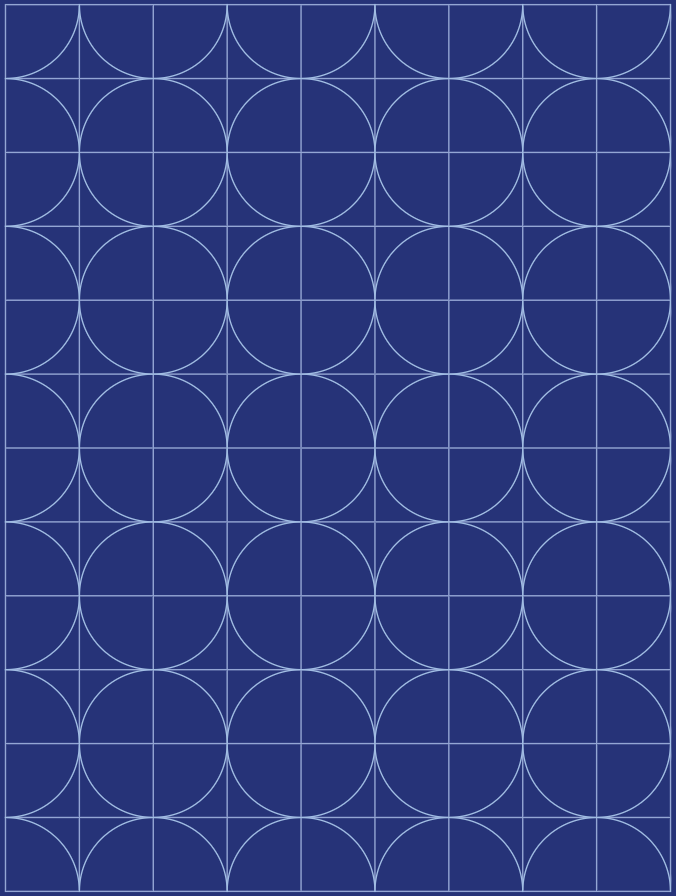
This pattern is drawn by a Shadertoy shader. Its source:

```glsl
// Fine pale lines on deep blue: a framed grid of 9 by 12 square cells,
// overlaid with touching circles centred on every second grid crossing.
// Folded distances give each line; exact pixel coverage smooths it.

// Share of a pixel covered by a line of the given width at distance d
float lineCoverage(float d, float width, float pixel) {
    float overlap = min(d + 0.5 * pixel, 0.5 * width) - max(d - 0.5 * pixel, -0.5 * width);
    return clamp(overlap / pixel, 0.0, 1.0);
}

void mainImage(out vec4 fragColor, in vec2 fragCoord) {
    const vec2 cells = vec2(9.0, 12.0);
    const float cellSize = 0.08247;

    // Position in cells, with the frame centred on the canvas
    float pixel = 1.0 / (iResolution.y * cellSize);
    vec2 p = (fragCoord - 0.5 * iResolution.xy) * pixel + 0.5 * cells;

    // Grid: nearest line in each direction, kept within the frame
    vec2 toLine = abs(p - clamp(round(p), vec2(0.0), cells));
    vec2 outside = max(abs(p - 0.5 * cells) - 0.5 * cells, 0.0);
    float gridWidth = 0.0190;
    vec2 inFrame = clamp(0.5 + (0.5 * gridWidth - outside) / pixel, 0.0, 1.0);
    float vertical = lineCoverage(toLine.x, gridWidth, pixel) * inFrame.y;
    float horizontal = lineCoverage(toLine.y, gridWidth, pixel) * inFrame.x;
    float grid = max(vertical, horizontal);

    // Circles: unit radius, two cells apart, starting at the frame corner
    vec2 fromCentre = p - 2.0 * round(0.5 * p);
    float toCircle = abs(length(fromCentre) - 1.0);
    float circle = lineCoverage(toCircle, 0.0185, pixel) * inFrame.x * inFrame.y;

    // Blue ground, greyer grid, lighter circles on top
    vec3 color = vec3(0.148, 0.200, 0.470);
    color = mix(color, vec3(0.58, 0.65, 0.83), grid);
    color = mix(color, vec3(0.63, 0.74, 0.89), circle);
    fragColor = vec4(color, 1.0);
}
```
